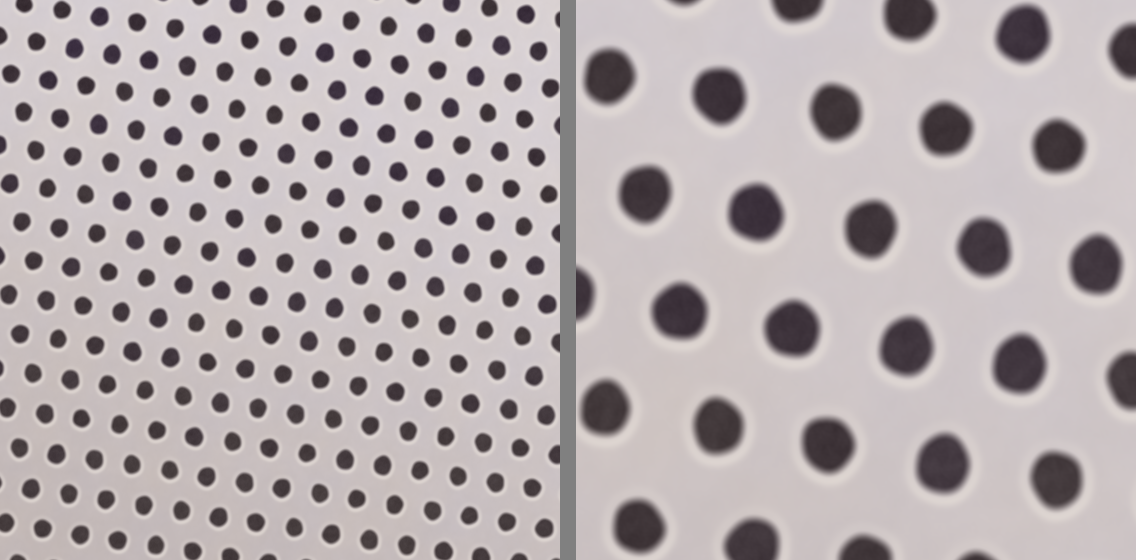
Left, the full canvas; right, a detail of the centre.
A Shadertoy shader for this texture:

```glsl
// Pale perforated sheet with dark round holes on a skewed lattice, about 15 by 15.
// The lattice is inverted by fixed-point steps, the nearest hole is found among
// neighbours, then soft edges, bright rims and faint layered-sine mottling are added.

const vec3 SHEET_LOW  = vec3(0.755, 0.715, 0.710);
const vec3 SHEET_HIGH = vec3(0.845, 0.815, 0.825);
const vec3 HOLE_DARK  = vec3(0.215, 0.175, 0.195);
const vec3 HOLE_GREY  = vec3(0.285, 0.250, 0.250);
const vec3 RIM_LIGHT  = vec3(0.900, 0.870, 0.845);

const vec2 FIRST_HOLE = vec2(0.0443, 0.0078); // measured from the top left
const float STEP = 0.06706;                  // spacing along both lattice axes
const float SHEAR = 0.02148;                 // sideways drift per row
const float SLOPE = 0.01068;                 // downward drift per column
const float SLOPE_LOSS = 0.00004;            // flattening of lower rows
const float STRETCH = 0.000195;              // rows widen towards the bottom

vec2 hash2(vec2 cell) {
    vec2 s = vec2(dot(cell, vec2(127.1, 311.7)), dot(cell, vec2(269.5, 183.3)));
    return fract(sin(s) * 43758.55);
}

// Centre of the hole at column cell.x, row cell.y
vec2 holeCentre(vec2 cell) {
    float x = STEP * cell.x + SHEAR * cell.y;
    float y = (SLOPE - SLOPE_LOSS * cell.y) * cell.x + (STEP + STRETCH * cell.y) * cell.y;
    return FIRST_HOLE + vec2(x, y);
}

// Fractional lattice coordinates of a point
vec2 latticeCoord(vec2 p) {
    vec2 q = p - FIRST_HOLE;
    vec2 cell = q / STEP;
    for (int i = 0; i < 6; i++) {
        cell.x = (q.x - SHEAR * cell.y) / STEP;
        cell.y = (q.y - (SLOPE - SLOPE_LOSS * cell.y) * cell.x) / (STEP + STRETCH * cell.y);
    }
    return cell;
}

// Signed distance to a slightly tall, irregular hole
float holeDistance(vec2 offset, vec2 seed) {
    float angle = atan(offset.y, offset.x);
    float wobble = 0.030 * sin(2.0 * angle + 6.28 * seed.x)
                 + 0.025 * sin(3.0 * angle + 6.28 * seed.y)
                 + 0.015 * sin(5.0 * angle + 12.6 * seed.x);
    float radius = 0.0157 * (0.96 + 0.08 * seed.y);
    return length(offset * vec2(1.03, 0.96)) - radius * (1.0 + wobble);
}

// Layered sines in rotated directions, roughly -1 to 1
float mottle(vec2 p, float frequency) {
    float sum = 0.0, weight = 0.5;
    for (int i = 0; i < 4; i++) {
        p = mat2(0.8, 0.6, -0.6, 0.8) * p + 0.37;
        vec2 w = p * frequency;
        sum += weight * sin(w.x + 1.7 * sin(w.y)) * cos(w.y + 1.3 * sin(0.7 * w.x));
        frequency *= 1.9;
        weight *= 0.65;
    }
    return sum;
}

vec3 sheetColor(vec2 p) {
    float light = smoothstep(-0.1, 1.1, 0.35 * p.x + 0.85 * (1.0 - p.y));
    vec3 color = mix(SHEET_LOW, SHEET_HIGH, light);
    color += 0.009 * mottle(p, 22.0) + 0.006 * mottle(p, 110.0);
    return color + vec3(0.006, 0.002, -0.010) * mottle(p + 3.1, 14.0); // warm and cool patches
}

void mainImage(out vec4 fragColor, in vec2 fragCoord) {
    vec2 p = fragCoord / iResolution.xy;
    p.y = 1.0 - p.y;

    // Nearest hole
    vec2 base = round(latticeCoord(p));
    vec2 nearOffset = vec2(1.0), nearSeed = vec2(0.0);
    float dist = 1.0;
    for (int j = -1; j <= 1; j++) {
        for (int i = -1; i <= 1; i++) {
            vec2 cell = base + vec2(i, j);
            vec2 seed = hash2(cell);
            vec2 offset = p - holeCentre(cell) - 0.0024 * (seed - 0.5);
            float d = holeDistance(offset, seed);
            if (d < dist) {
                dist = d;
                nearOffset = offset;
                nearSeed = seed;
            }
        }
    }

    // Bright rim, strongest below each hole
    vec3 color = sheetColor(p);
    float facing = 0.5 + 0.5 * dot(normalize(nearOffset + 1e-5), normalize(vec2(0.25, 1.0)));
    float rim = exp(-pow((dist - 0.0050) / 0.0034, 2.0));
    color = mix(color, RIM_LIGHT, rim * mix(0.18, 0.65, facing));

    // Hole interior, greyer low on the sheet and sometimes violet high up
    float tone = clamp(0.15 + 0.65 * p.y + 0.4 * (nearSeed.x - 0.5), 0.0, 1.0);
    vec3 hole = mix(HOLE_DARK, HOLE_GREY, tone);
    hole += vec3(0.0, -0.01, 0.05) * nearSeed.y * nearSeed.y * (1.0 - p.y);
    hole += 0.025 * mottle(p, 150.0);
    float blur = max(0.0036, 1.0 / iResolution.y);
    color = mix(hole, color, smoothstep(-blur, blur, dist));

    fragColor = vec4(clamp(color, 0.0, 1.0), 1.0);
}
```
